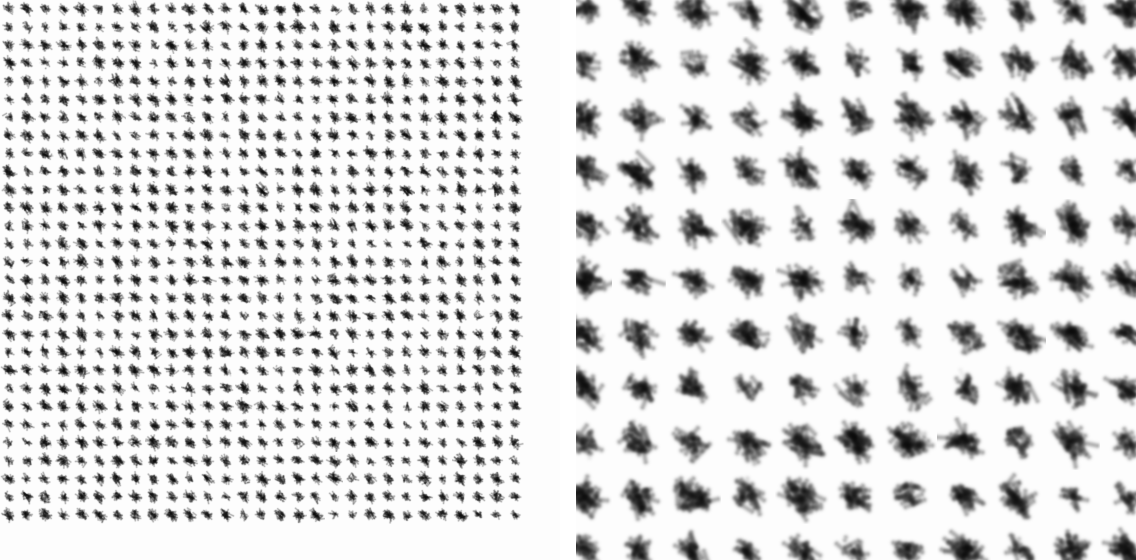
Left: the whole. Right: its middle third, enlarged.
This pattern is drawn by a three.js fragment shader. Its source:

```glsl
varying vec2 vUv;

const float PITCH = 31.0;                  // cells along one canvas side
const float MARKS = 29.0;                  // marks across and down, from the top left
const int MAX_STROKES = 38;
const float MIN_STROKES = 10.0;
const float STROKE_WIDTH = 0.05;           // in cells
const float STROKE_INK = 0.34;             // optical density of one stroke
const float SPREAD = 0.34;                 // reach of stroke ends, in cells
const vec2 DIAGONAL_STRETCH = vec2(1.2, 0.83);
const float CENTER_JITTER = 0.05;
const vec3 PAPER = vec3(0.992);
const vec3 INK = vec3(0.03);

vec2 hash2(vec3 p) {
  p = fract(p * vec3(0.1031, 0.1030, 0.0973));
  p += dot(p, p.yzx + 33.33);
  return fract((p.xx + p.yz) * p.zy);
}

// Random point gathered around zero, longer along the falling diagonal
vec2 scatter(vec2 cell, float seed) {
  vec2 r = hash2(vec3(cell, seed)) + hash2(vec3(cell, seed + 1.0)) - 1.0;
  r *= DIAGONAL_STRETCH;
  return vec2(r.x + r.y, r.x - r.y) * 0.7071;
}

float segmentDistance(vec2 p, vec2 a, vec2 b) {
  vec2 ab = b - a;
  float t = clamp(dot(p - a, ab) / max(dot(ab, ab), 1e-5), 0.0, 1.0);
  return length(p - a - ab * t);
}

// Optical density of a tangle of short translucent strokes
float scribble(vec2 p, vec2 cell) {
  vec2 size = hash2(vec3(cell, 101.0));
  p -= (hash2(vec3(cell, 107.0)) - 0.5) * CENTER_JITTER;
  float fullness = mix(size.x, 0.5 * (size.x + size.y), 0.5);
  float count = mix(MIN_STROKES, float(MAX_STROKES), fullness);
  float spread = SPREAD * mix(0.8, 1.2, fullness);
  float density = 0.0;
  for (int i = 0; i < MAX_STROKES; i++) {
    float index = float(i);
    vec2 a = spread * scatter(cell, index * 4.0 + 211.0);
    vec2 b = spread * scatter(cell, index * 4.0 + 213.0);
    float d = segmentDistance(p, a, b) / STROKE_WIDTH;
    density += STROKE_INK * exp(-d * d) * clamp(count - index, 0.0, 1.0);
  }
  return density;
}

void main() {
  // Grid counted from the top left corner
  vec2 grid = vec2(vUv.x, 1.0 - vUv.y) * PITCH;
  vec2 cell = floor(grid);
  float density = 0.0;
  if (max(cell.x, cell.y) < MARKS) density = scribble(fract(grid) - 0.5, cell);

  // Overlapping strokes darken toward solid ink
  gl_FragColor = vec4(mix(INK, PAPER, exp(-density)), 1.0);
}
```
